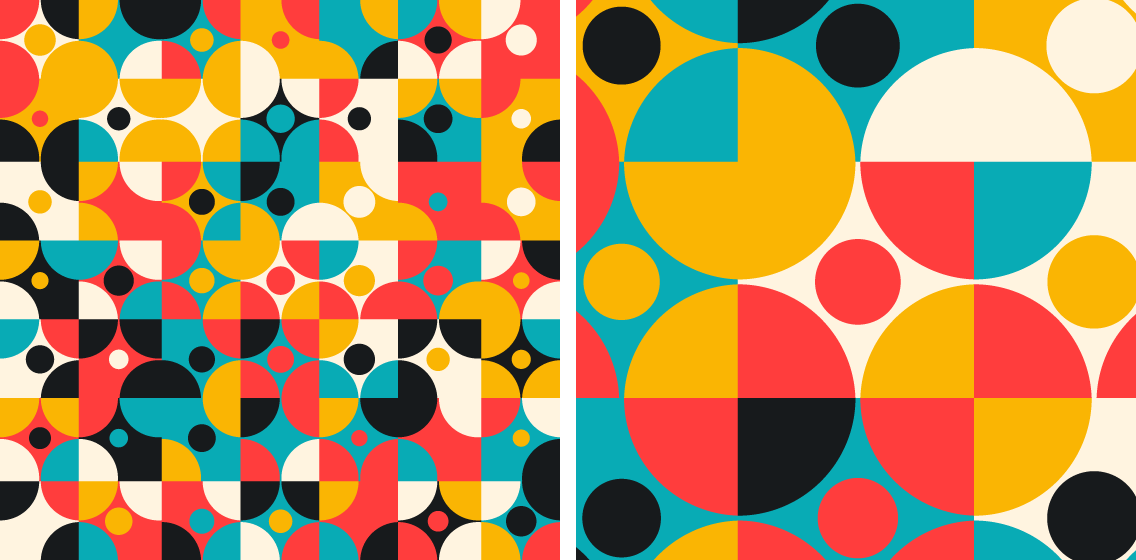
Left: the whole. Right: its middle third, enlarged.
Write a WebGL 2 fragment shader that draws this pattern.

```glsl
#version 300 es
precision highp float;
// Seven by seven geometric tiles: coloured corner quarter discs and a centre dot.

uniform vec2 u_resolution;
out vec4 fragColor;

float hash(vec2 cell, float seed) {
    return fract(sin(dot(cell, vec2(127.1, 311.7)) + seed * 74.7) * 43758.5453);
}

// Weighted choice among the five flat colours
vec3 pickColor(float h) {
    if (h < 0.24) return vec3(1.0, 0.24, 0.24);   // red
    if (h < 0.47) return vec3(0.98, 0.71, 0.01);  // yellow
    if (h < 0.66) return vec3(0.09, 0.10, 0.11);  // black
    if (h < 0.83) return vec3(1.0, 0.955, 0.88);  // cream
    return vec3(0.03, 0.67, 0.71);                // teal
}

vec3 tilePattern(vec2 uv) {
    // Tile origins sit on a fine lattice of 128 steps
    vec2 cell = floor((floor(uv * 128.0) + 0.5) * 7.0 / 128.0);
    vec2 origin = floor(cell * 128.0 / 7.0 + 0.5) / 128.0;
    vec2 p = (uv - origin) * 7.0;

    vec3 color = pickColor(hash(cell, 1.0));

    // Quarter disc of the nearest corner, coloured per corner
    vec2 corner = step(0.5, p);
    if (length(p - corner) < 0.49)
        color = pickColor(hash(cell, 2.0 + corner.x + 2.0 * corner.y));

    // Centre dot of varying size; it vanishes when it shares the ground colour
    float dotRadius = mix(0.1, 0.2, hash(cell, 7.0));
    if (length(p - 0.5) < dotRadius)
        color = pickColor(hash(cell, 6.0));
    return color;
}

void main() {
    // Average 4 x 4 samples per pixel to smooth every edge
    vec3 sum = vec3(0.0);
    for (int j = 0; j < 4; j++) {
        for (int i = 0; i < 4; i++) {
            vec2 offset = (vec2(i, j) + 0.5) / 4.0 - 0.5;
            vec2 uv = (gl_FragCoord.xy + offset) / u_resolution;
            sum += tilePattern(vec2(uv.x, 1.0 - uv.y)); // rows run from the top
        }
    }
    fragColor = vec4(sum / 16.0, 1.0);
}
```
